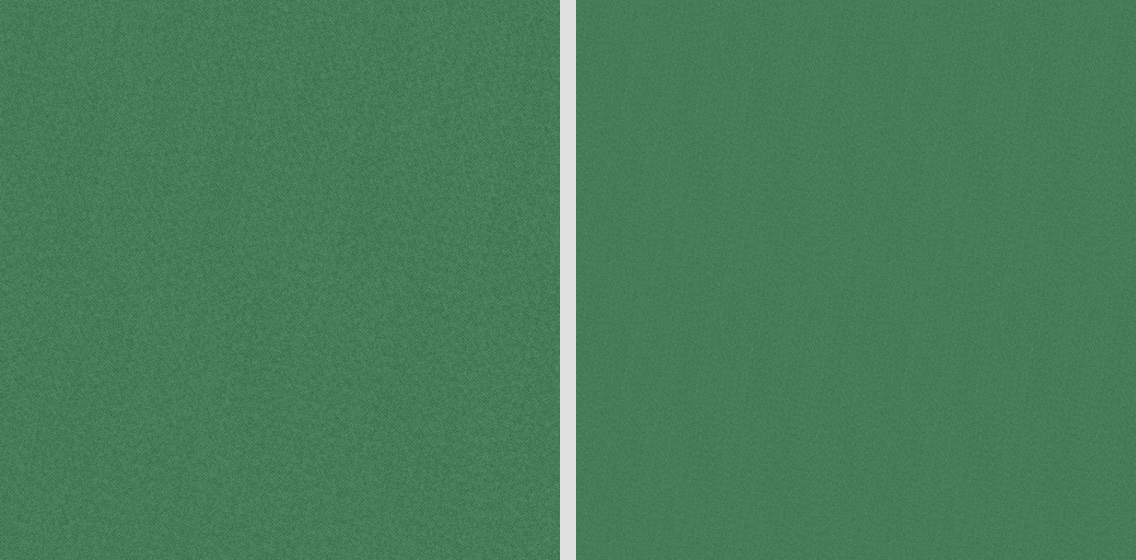
Left: one tile. Right: repeated 2 by 2.
Write a three.js fragment shader that draws this texture.

```glsl
// Fine green twill cloth with diagonal ribs and a speckled, slightly bluish grain.
varying vec2 vUv;

const vec3 CLOTH_GREEN = vec3(0.278, 0.487, 0.345);
const vec3 SHADE_WEIGHT = vec3(0.92, 1.0, 0.95);
const vec3 BLUE_TINT = vec3(0.3, -0.25, 1.0);

const float RIB_REPEATS = 170.0;
const vec2 FIBRE_CELLS = vec2(256.0, 224.0);
const vec2 GRAIN_CELLS = vec2(512.0);

const float RIB_CONTRAST = 0.022;
const float FIBRE_CONTRAST = 0.055;
const float GRAIN_CONTRAST = 0.075;
const float TINT_CONTRAST = 0.045;
const float TAU = 6.2831853;

float hash(vec2 cell) {
  return fract(sin(dot(cell, vec2(12.9898, 78.233))) * 43758.5453);
}

// Value noise centred on zero that wraps after the given number of cells.
float wrappedNoise(vec2 position, vec2 cells, float seed) {
  vec2 corner = floor(position);
  vec2 blend = smoothstep(0.0, 1.0, position - corner);
  vec2 low = mod(corner, cells);
  vec2 high = mod(corner + 1.0, cells);
  float bottom = mix(hash(low + seed), hash(vec2(high.x, low.y) + seed), blend.x);
  float top = mix(hash(vec2(low.x, high.y) + seed), hash(high + seed), blend.x);
  return mix(bottom, top, blend.y) - 0.5;
}

void main() {
  // Diagonal axes: x runs across the ribs, y along them; both wrap with the tile.
  vec2 weave = vec2(vUv.x + vUv.y, vUv.y - vUv.x);

  // Ribs and the short fibres lying along them
  float rib = sin(TAU * RIB_REPEATS * weave.x);
  float fibre = wrappedNoise(weave * FIBRE_CELLS, FIBRE_CELLS, 3.7);

  // Fine speckle in brightness, and in hue between blue green and leaf green
  vec2 grainPosition = vUv * GRAIN_CELLS + 0.5;
  float grain = wrappedNoise(grainPosition, GRAIN_CELLS, 11.3);
  float tint = wrappedNoise(grainPosition, GRAIN_CELLS, 41.1);

  float shade = RIB_CONTRAST * rib + FIBRE_CONTRAST * fibre + GRAIN_CONTRAST * grain;
  vec3 color = CLOTH_GREEN + SHADE_WEIGHT * shade + BLUE_TINT * TINT_CONTRAST * tint;
  gl_FragColor = vec4(color, 1.0);
}
```
